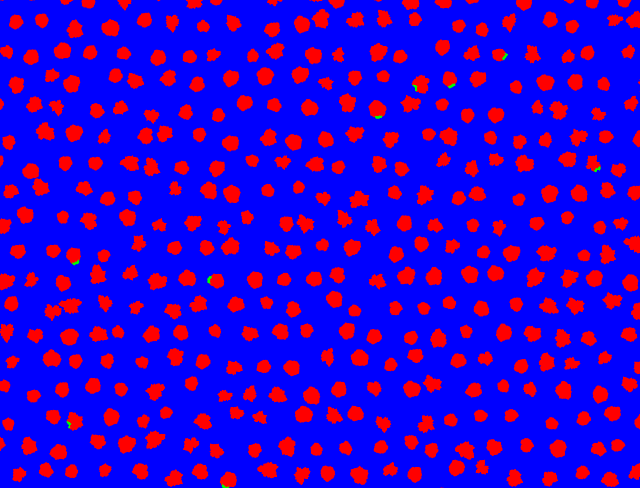
Reproduce this pattern procedurally as a WebGL 2 fragment shader.

```glsl
#version 300 es
precision highp float;
// Draws small ragged red grains scattered evenly over flat blue, a few with a green chip on the rim.

uniform vec2 u_resolution;
out vec4 outColor;

// Four random values per cell
vec4 hash4(vec2 cell) {
    vec4 h = fract(vec4(cell.xyx, cell.y + 7.3) * vec4(0.1031, 0.1030, 0.0973, 0.1099));
    h += dot(h, h.wzxy + 33.33);
    return fract((h.xxyz + h.yzzw) * h.zywx);
}

// Grain radius by direction: broad lobes, corners, then fine grit
float grainRadius(float angle, vec4 rnd) {
    vec4 phase = 6.2832 * rnd;
    float lobes = 0.10 * sin(2.0 * angle + phase.x) + 0.10 * sin(3.0 * angle + phase.y);
    float corners = 0.09 * sin(5.0 * angle + phase.z) + 0.06 * sin(7.0 * angle + phase.w);
    float grit = 0.04 * sin(13.0 * angle + phase.y + phase.z) + 0.03 * sin(19.0 * angle + phase.x);
    float rough = mix(0.45, 1.4, rnd.w * rnd.w);
    return 0.0150 * mix(0.82, 1.18, rnd.z) * (1.0 + rough * (lobes + corners + grit));
}

// Coverage of a pixel by a shape at signed distance d
float coverage(float d, float pixel) {
    return clamp(0.5 - d / pixel, 0.0, 1.0);
}

void main() {
    float pixel = 1.0 / u_resolution.y;
    vec2 p = gl_FragCoord.xy * pixel;
    vec2 spacing = vec2(0.064, 0.0575);
    float row = floor(p.y / spacing.y);
    float red = 0.0;
    float green = 0.0;

    // Jittered rows, every other one shifted by half a cell
    for (float j = -1.0; j <= 1.0; j++) {
        float y = row + j;
        float shift = 0.5 * mod(y, 2.0);
        float column = floor(p.x / spacing.x - shift);
        for (float i = -1.0; i <= 1.0; i++) {
            vec2 cell = vec2(column + i, y);
            vec4 place = hash4(cell + 11.0);
            vec4 shape = hash4(cell + 57.0);
            vec2 jitter = 0.46 * (place.xy - 0.5);
            vec2 q = p - (cell + 0.5 + vec2(shift, 0.0) + jitter) * spacing;
            float d = length(q) - grainRadius(atan(q.y, q.x + 1e-6), shape);
            red = max(red, coverage(d, pixel));

            // Rare chip: a short piece of the rim
            float turn = 6.2832 * place.z;
            vec2 rim = 0.014 * vec2(cos(turn), sin(turn));
            float chip = max(abs(d) - 0.0028, length(q - rim) - 0.0075);
            green = max(green, coverage(chip, pixel) * step(0.972, place.w));
        }
    }

    vec3 color = mix(vec3(0.0, 0.0, 1.0), vec3(1.0, 0.0, 0.0), red);
    color = mix(color, vec3(0.0, 1.0, 0.0), green);
    outColor = vec4(color, 1.0);
}
```
